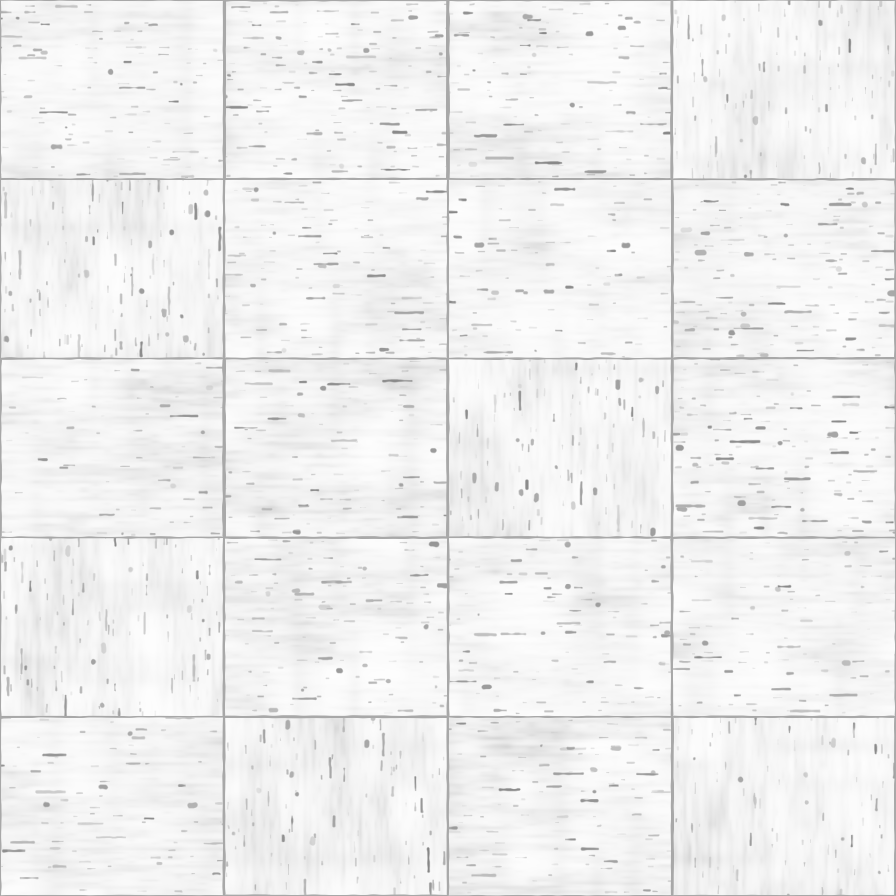
Give the GLSL for this texture, as a Shadertoy shader.

```glsl
// White travertine tiles, four across and five down, with thin grey joints.
// Each tile has seeded stretched noise for its veins and scattered rounded
// dashes for its pits; a bit mask picks the tiles whose grain runs upright.

const vec2 TILES = vec2(4.0, 5.0);
const int UPRIGHT_MASK = 0x8141A;       // one bit per tile, row by row from below
const vec3 STONE = vec3(0.994);
const vec3 PIT_COLOR = vec3(0.50);
const vec3 JOINT_COLOR = vec3(0.66);

// Integer hash: three values in 0..1 from a cell and a seed
vec3 hash3(vec2 cell, float seed) {
    uvec3 v = uvec3(ivec3(floor(vec3(cell, seed)))) * 1664525u + 1013904223u;
    v.x += v.y * v.z; v.y += v.z * v.x; v.z += v.x * v.y;
    v ^= v >> 16u;
    v.x += v.y * v.z; v.y += v.z * v.x; v.z += v.x * v.y;
    return vec3(v >> 8u) / 16777216.0;
}

// Smooth value noise
float noise(vec2 p, float seed) {
    vec2 cell = floor(p);
    vec2 f = fract(p);
    f = f * f * (3.0 - 2.0 * f);
    float low = mix(hash3(cell, seed).x, hash3(cell + vec2(1, 0), seed).x, f.x);
    float high = mix(hash3(cell + vec2(0, 1), seed).x, hash3(cell + vec2(1, 1), seed).x, f.x);
    return mix(low, high, f.y);
}

// Soft darkening of the stone; the grain runs along x
float veins(vec2 p, float seed) {
    float cloud = noise(p * vec2(11.0, 24.0), seed);
    cloud = 0.7 * cloud + 0.3 * noise(p * vec2(37.0, 60.0), seed + 1.0);
    float streak = noise(p * vec2(20.0, 210.0), seed + 2.0);
    float fiber = noise(p * vec2(75.0, 290.0), seed + 3.0);
    float band = noise(p * vec2(48.0, 6.0), seed + 4.0);
    return 0.050 * cloud * cloud
         + 0.075 * streak * streak * cloud
         + 0.045 * pow(fiber, 3.0) * cloud
         + 0.030 * pow(band, 3.0);
}

// One layer of scattered dashes, at most one per cell
// reach: least and greatest half length; girth: least and greatest half thickness
float pits(vec2 p, vec2 cellSize, vec2 reach, vec2 girth, float chance, float seed, float px) {
    float row = floor(p.y / cellSize.y);
    p.x += cellSize.x * hash3(vec2(row, 7.0), seed).x;
    vec2 cell = floor(p / cellSize);
    vec3 place = hash3(cell, seed + 1.0);
    vec3 form = hash3(cell, seed + 2.0);
    float halfLength = mix(reach.x, reach.y, form.x * form.x);
    float thickness = mix(girth.x, girth.y, form.y);
    float soft = 0.5 * px + 0.0005;

    // Keep the dash inside its cell
    vec2 extent = vec2(halfLength, 0.0) + thickness + soft;
    vec2 room = max(cellSize - 2.0 * extent, 0.0);
    vec2 q = p - (cell + 0.5) * cellSize - (place.xy - 0.5) * room;

    // Rounded dash with a ragged outline
    float ragged = 0.0016 * (noise(p * vec2(170.0, 300.0), seed + 3.0) - 0.3);
    float d = length(vec2(max(abs(q.x) - halfLength, 0.0), q.y)) - thickness + max(ragged, 0.0);
    float ink = 1.0 - smoothstep(-soft, soft, d);
    return ink * step(place.z, chance) * mix(0.2, 0.95, form.z);
}

// Long dashes, short flecks and rounder holes together
float allPits(vec2 p, float density, float seed, float px) {
    float longDash = pits(p, vec2(0.052, 0.014), vec2(0.003, 0.016),
                          vec2(0.0010, 0.0019), 0.32 * density, seed + 10.0, px);
    float fleck = pits(p, vec2(0.021, 0.0095), vec2(0.001, 0.006),
                       vec2(0.0006, 0.0014), 0.28 * density, seed + 20.0, px);
    float hole = pits(p, vec2(0.028, 0.022), vec2(0.0, 0.004),
                      vec2(0.0016, 0.0034), 0.12 * density, seed + 30.0, px);
    return max(longDash, max(0.6 * fleck, 0.85 * hole));
}

// Joint cover, with its own width around each tile
float joint(vec2 local, vec2 size, float seed, float px) {
    vec2 edge = min(local, size - local);
    vec2 width = mix(vec2(0.0012, 0.0008), vec2(0.0021, 0.0015), hash3(vec2(3.0), seed).xy);
    width += 0.0008 * (noise(local * 90.0, seed + 40.0) - 0.5);
    vec2 cover = 1.0 - smoothstep(width - 0.5 * px, width + 0.5 * px, edge);
    return max(cover.x, cover.y);
}

void mainImage(out vec4 fragColor, in vec2 fragCoord) {
    vec2 uv = fragCoord / iResolution.xy;
    float px = 1.0 / min(iResolution.x, iResolution.y);

    // Tile index and position inside it
    vec2 tile = min(floor(uv * TILES), TILES - 1.0);
    vec2 local = uv - tile / TILES;
    int index = int(tile.y * TILES.x + tile.x);
    float seed = 100.0 * float(index + 1);
    bool upright = ((UPRIGHT_MASK >> index) & 1) == 1;
    vec2 p = upright ? local.yx : local;

    // Stone, pits, then joints
    vec3 character = hash3(vec2(5.0), seed);
    vec3 color = STONE - veins(p, seed) * mix(0.8, 1.25, character.x);
    color = mix(color, PIT_COLOR, allPits(p, mix(0.65, 1.3, character.y), seed, px));
    color = mix(color, JOINT_COLOR, joint(local, 1.0 / TILES, seed, px));
    fragColor = vec4(color, 1.0);
}
```
